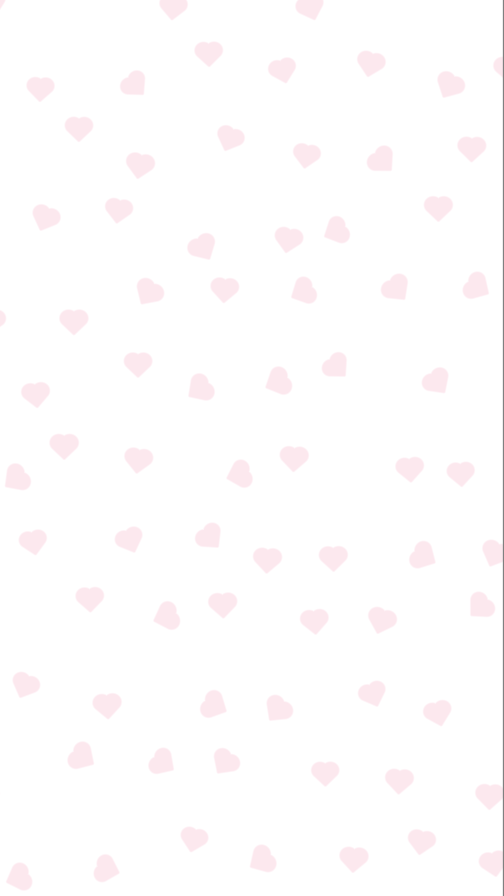
Reproduce this pattern procedurally as a WebGL 1 fragment shader.

```glsl
precision highp float;
// Small pale pink hearts scattered over white, with a thin grey right border.
// A brick-staggered cell grid holds one heart per cell; a hash shifts and
// tilts each one, and a rounded heart distance function shapes it.

uniform vec2 u_resolution;

const vec3 PAPER = vec3(1.0);
const vec3 PINK = vec3(0.99, 0.908, 0.934);
const vec3 BORDER = vec3(0.5);

// Lengths are fractions of the canvas width.
const float CELL = 0.156;         // grid spacing
const float HEART_SCALE = 0.042;  // size before rounding
const float SQUASH = 0.95;        // height relative to the ideal heart
const float ROUNDING = 0.003;     // softens tip and notch
const float EDGE = 0.0024;        // half width of the soft outline
const float JITTER = 0.27;        // largest shift, in cells
const float MAX_TILT = 1.3;       // largest tilt, in radians
const float SIZE_VARIATION = 0.03;
const float BORDER_WIDTH = 0.0023;

vec2 hash2(vec2 cell) {
  vec2 q = vec2(dot(cell, vec2(127.1, 311.7)), dot(cell, vec2(269.5, 183.3)));
  return fract(sin(q) * 43758.55);
}

vec2 rotate(vec2 p, float angle) {
  float c = cos(angle), s = sin(angle);
  return vec2(c * p.x - s * p.y, s * p.x + c * p.y);
}

// Signed distance to an upright heart, tip at the origin, about 1.1 high.
float heartDistance(vec2 p) {
  p.x = abs(p.x);
  if (p.x + p.y > 1.0) return length(p - vec2(0.25, 0.75)) - sqrt(2.0) / 4.0;
  float toNotch = length(p - vec2(0.0, 1.0));
  float toSide = length(p - 0.5 * max(p.x + p.y, 0.0));
  return min(toNotch, toSide) * sign(p.x - p.y);
}

void main() {
  vec2 position = gl_FragCoord.xy / u_resolution.x;
  float pixel = 1.0 / u_resolution.x;

  // Staggered cell; each heart stays inside its own cell.
  vec2 grid = position / CELL;
  grid.x += 0.5 * mod(floor(grid.y), 2.0);
  vec2 cell = floor(grid);
  vec2 shift = (hash2(cell) * 2.0 - 1.0) * JITTER;
  vec2 p = (fract(grid) - 0.5 - shift) * CELL;

  // Most hearts are nearly upright, a few lean far over.
  vec2 variation = hash2(cell + 37.0) * 2.0 - 1.0;
  float tilt = MAX_TILT * variation.x * abs(variation.x);
  float scale = HEART_SCALE * (1.0 + SIZE_VARIATION * variation.y);
  vec2 local = rotate(p, tilt) / (scale * vec2(1.0, SQUASH));
  float d = heartDistance(local + vec2(0.0, 0.55)) * scale - ROUNDING;

  float soft = max(EDGE, 0.7 * pixel);
  float coverage = 1.0 - smoothstep(-soft, soft, d);
  vec3 color = mix(PAPER, PINK, coverage);

  // Border line, weighted by how much of the pixel it covers.
  float borderStart = 1.0 - BORDER_WIDTH;
  float border = clamp((position.x - borderStart) / pixel + 0.5, 0.0, 1.0);
  gl_FragColor = vec4(mix(color, BORDER, border), 1.0);
}
```
